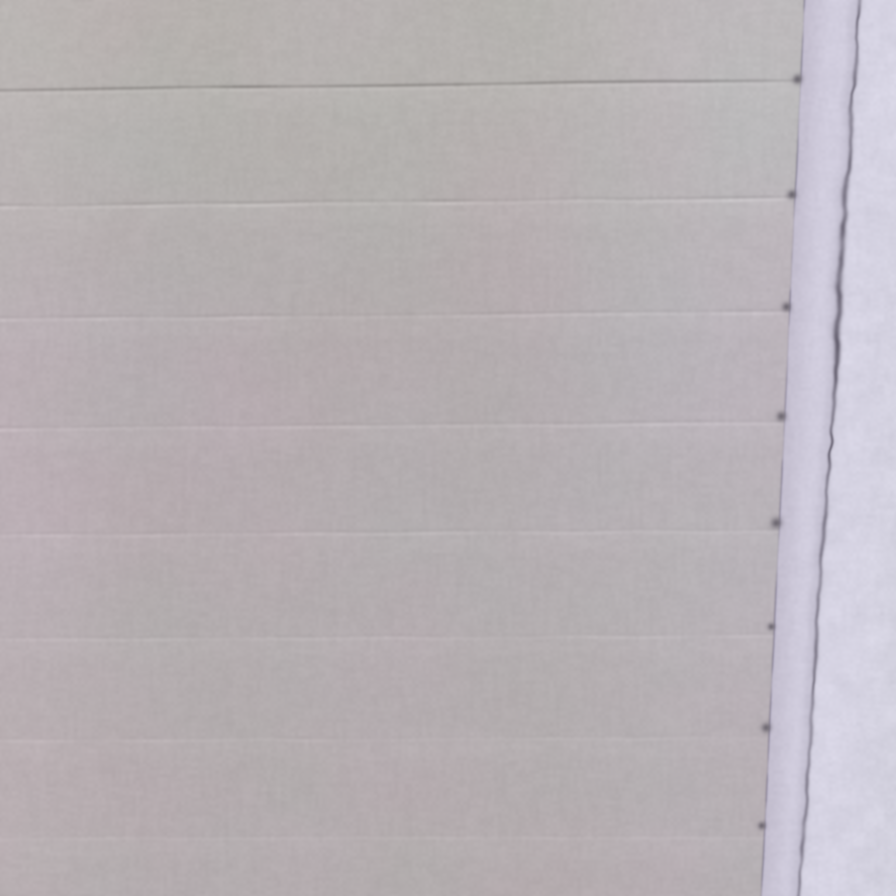
Write a WebGL 2 fragment shader that draws this texture.

```glsl
#version 300 es
precision highp float;
// A pale wall of stacked boards beside a smooth trim strip and a cracked plaster edge.
// Slanted distance lines split the areas; a loop lays the seams and their end notches,
// and value noise adds the soft colour mottling, the weave and the ragged crack.

uniform vec2 u_resolution;
out vec4 outColor;

float hash(vec2 p) {
    p = fract(p * vec2(0.1031, 0.1137));
    p += dot(p, p.yx + 33.33);
    return fract((p.x + p.y) * p.x * 91.7);
}

float noise(vec2 p) {
    vec2 cell = floor(p);
    vec2 f = fract(p);
    f = f * f * (3.0 - 2.0 * f);
    return mix(mix(hash(cell), hash(cell + vec2(1, 0)), f.x),
               mix(hash(cell + vec2(0, 1)), hash(cell + vec2(1, 1)), f.x), f.y);
}

float fbm(vec2 p) {
    float sum = 0.0;
    float amp = 0.5;
    for (int i = 0; i < 4; i++) {
        sum += amp * noise(p);
        p = p * 2.03 + 17.3;
        amp *= 0.5;
    }
    return sum / 0.9375;
}

// Soft line profile around d = 0
float ridge(float d, float width) {
    return exp(-d * d / (width * width));
}

vec3 boardColor(vec2 p) {
    vec3 color = mix(vec3(0.705, 0.675, 0.685), vec3(0.715, 0.7, 0.69), smoothstep(0.55, 1.0, p.y));
    color += vec3(0.02, 0.012, 0.018) * (1.0 - smoothstep(0.0, 0.2, p.x));
    color += vec3(0.025, 0.032, 0.047) * smoothstep(0.5, 0.88, p.x) * smoothstep(-0.3, 0.6, p.y);

    // Broad pink and green clouds
    color += vec3(0.022, -0.012, 0.006) * (fbm(p * 7.0 + 3.0) - 0.5);
    color += vec3(0.012, 0.012, 0.026) * (fbm(p * 5.0 + 40.0) - 0.5);
    return color;
}

void main() {
    vec2 p = gl_FragCoord.xy / u_resolution;
    float px = 1.0 / min(u_resolution.x, u_resolution.y);

    float wobble = 0.004 * (fbm(vec2(p.y * 22.0, 5.0)) - 0.5);
    float edge = p.x - (0.850 + 0.048 * p.y) - 0.3 * wobble;
    float crack = p.x - (0.893 + 0.066 * p.y) - wobble
                - 0.003 * (noise(vec2(p.y * 75.0, 9.0)) - 0.5);

    // Boards with seams that fade downwards
    vec3 board = boardColor(p);
    float notches = 0.0;
    for (int i = 0; i < 8; i++) {
        float k = float(i);
        float notchY = 0.9115 - 0.1302 * k + 0.0016 * k * k;
        float seamY = notchY - 0.014 + 0.0125 * p.x * (1.0 - k / 8.0);
        float d = p.y - seamY - 0.0015 * (noise(vec2(p.x * 14.0, k * 7.0)) - 0.5);
        float patchy = 0.4 + 0.9 * noise(vec2(p.x * 18.0, k * 5.0 + 2.0));
        float dark = (i == 0 ? 0.1 : 0.055) * exp(-0.35 * k);
        float light = (i == 0 ? 0.025 : 0.05) * exp(-0.16 * k);
        board -= dark * patchy * ridge(d - 0.0025, 0.0022);
        board += light * patchy * ridge(d + 0.0012, 0.0024);
        board += 0.008 * ridge(d + 0.012, 0.012);

        vec2 offset = vec2(edge + 0.0035, p.y - notchY);
        float size = 0.0035 + 0.0025 * hash(vec2(k, 4.0));
        notches += exp(-dot(offset, offset) / (size * size));
    }

    // Trim strip and plaster
    vec3 trim = mix(vec3(0.77, 0.75, 0.815), vec3(0.82, 0.805, 0.87), smoothstep(0.0, 0.035, edge));
    vec3 plaster = mix(vec3(0.84, 0.83, 0.89), vec3(0.825, 0.82, 0.87), smoothstep(0.02, 0.12, crack));
    plaster += 0.05 * (fbm(p * 45.0) - 0.5);

    float soft = max(px, 0.002);
    vec3 color = mix(board, trim, smoothstep(-soft, soft, edge));
    color = mix(color, plaster, smoothstep(-soft, soft, crack));

    // Broken shadow line and notches along the board ends
    float broken = smoothstep(0.3, 0.75, noise(vec2(p.y * 42.0, 2.0)));
    color -= vec3(0.12, 0.12, 0.1) * (0.3 + 0.7 * broken) * ridge(edge, 0.0017);
    color = mix(color, vec3(0.36, 0.34, 0.38), 0.75 * min(notches, 1.0));

    // Crack, deepest above the middle, with a soft shade on its left
    float depth = 0.62 + 0.3 * ridge(p.y - 0.66, 0.17);
    float width = 0.0018 + 0.0016 * ridge(p.y - 0.69, 0.12)
                + 0.0012 * noise(vec2(p.y * 38.0, 21.0));
    depth *= 0.6 + 0.4 * noise(vec2(p.y * 55.0, 31.0));
    color -= 0.045 * ridge(crack + 0.004, 0.007);
    color = mix(color, vec3(0.36, 0.34, 0.4), depth * ridge(crack, max(width, px)));

    // Fine weave and grain
    float weave = noise(p * vec2(190.0, 60.0)) + noise(p * vec2(70.0, 210.0)) - 1.0;
    color += 0.012 * weave + 0.014 * (noise(p * 260.0) - 0.5);
    outColor = vec4(clamp(color, 0.0, 1.0), 1.0);
}
```
